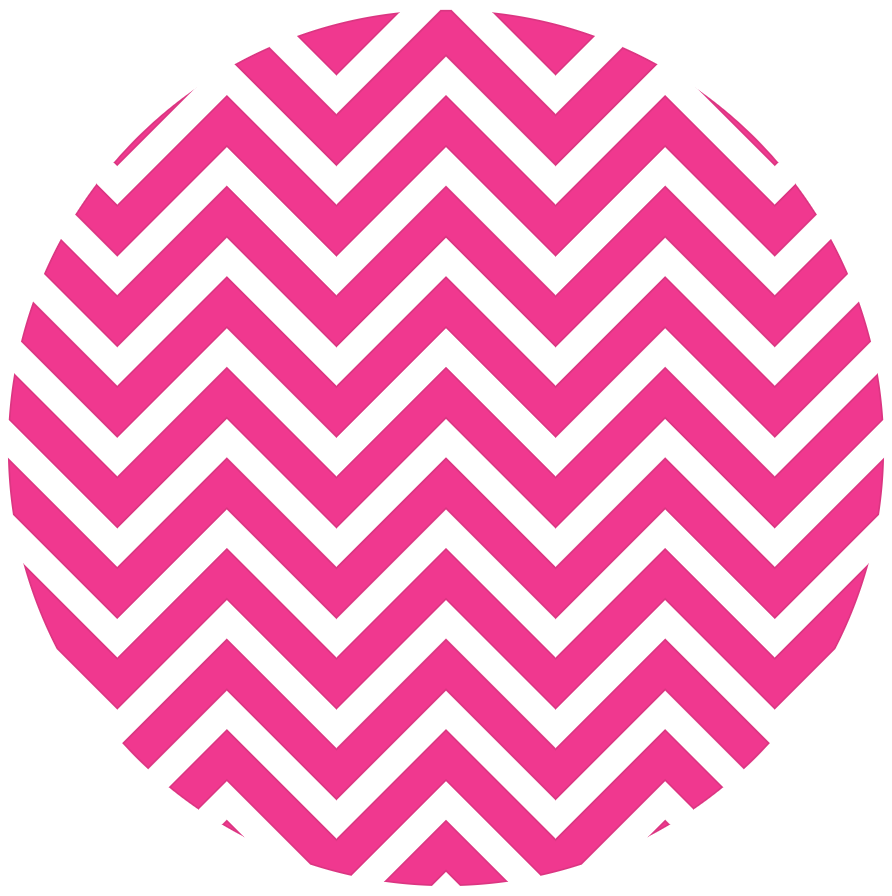
Reproduce this pattern procedurally as a Shadertoy shader.

```glsl
const vec3 WHITE = vec3(1.0);
const vec3 PINK = vec3(0.94, 0.22, 0.56);
const vec3 DARK_PINK = vec3(0.86, 0.21, 0.51);

// Lengths are fractions of the canvas height
const float DISC_RADIUS = 0.489;
const float ZIGZAG_PERIOD = 0.2446;
const float BAND_SPACING = 0.1011;
const float BAND_HEIGHT = 0.0582;
const float BAND_OFFSET = -0.0395;
const float RIM_WIDTH = 0.0019;

// Signed offset to the nearest multiple of period
float repeatCentered(float x, float period) {
    return x - period * floor(x / period + 0.5);
}

// Distance to stacked 45 degree chevrons with a peak at x = 0
float chevronDistance(vec2 p, float period, float spacing, float height) {
    float zigzag = -abs(repeatCentered(p.x, period));
    float fromBand = repeatCentered(p.y - zigzag, spacing);
    return (abs(fromBand) - 0.5 * height) * inversesqrt(2.0);
}

float discDistance(vec2 p, float radius) {
    return length(p) - radius;
}

// Antialiased coverage of the region where distance is negative
float coverage(float distance, float pixel) {
    return clamp(0.5 - distance / pixel, 0.0, 1.0);
}

void mainImage(out vec4 fragColor, in vec2 fragCoord) {
    vec2 p = (fragCoord - 0.5 * iResolution.xy) / iResolution.y;
    float pixel = 1.0 / iResolution.y;

    // Chevron bands clipped to the disc
    float bands = chevronDistance(p - vec2(0.0, BAND_OFFSET),
                                  ZIGZAG_PERIOD, BAND_SPACING, BAND_HEIGHT);
    float shape = max(bands, discDistance(p, DISC_RADIUS));

    // Thin darker rim just inside each edge
    vec3 ink = mix(DARK_PINK, PINK, coverage(shape + RIM_WIDTH, pixel));
    fragColor = vec4(mix(WHITE, ink, coverage(shape, pixel)), 1.0);
}
```
